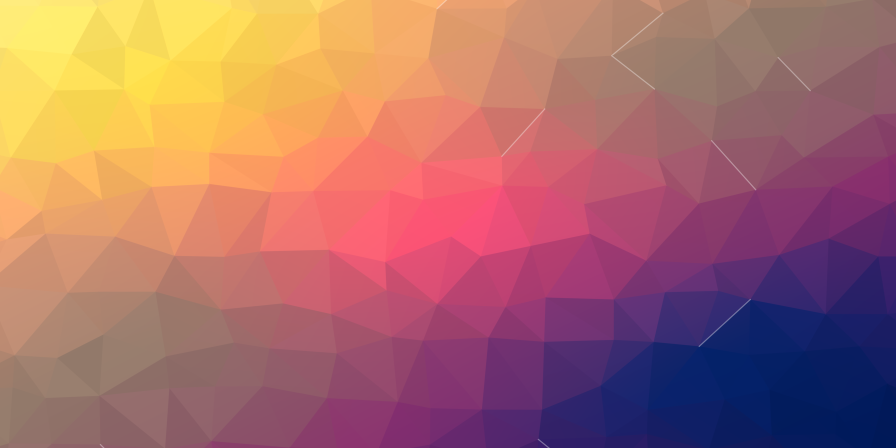
Give the GLSL for this background, as a WebGL 1 fragment shader.

```glsl
precision highp float;

// Low-poly backdrop: a jittered grid is split into triangular facets, each
// tinted by a diagonal sunset gradient (yellow, coral, magenta, navy) that
// fades to muted tones away from the diagonal. A few facets show pale seams.

uniform vec2 u_resolution;

const vec2 CANVAS = vec2(2.0, 1.0);       // canvas extent in working units
const vec2 DENSITY = vec2(8.2, 9.0);      // grid cells per unit
const float JITTER = 0.62;                // vertex wander, in cells
const float FACET_FLATNESS = 0.78;        // 1 = one flat tone per facet
const float TONE_VARIATION = 0.075;       // brightness range between facets
const float MUTED_REACH = 0.62;           // distance at which muted tones win
const float SEAM_WIDTH = 0.0016;
const float SEAM_CHANCE = 0.04;
const float SEAM_STRENGTH = 0.35;

const vec3 PALE_YELLOW = vec3(1.00, 0.92, 0.49);
const vec3 YELLOW = vec3(1.00, 0.87, 0.29);
const vec3 AMBER = vec3(1.00, 0.72, 0.33);
const vec3 CORAL = vec3(1.00, 0.50, 0.42);
const vec3 PINK = vec3(1.00, 0.32, 0.46);
const vec3 MAGENTA = vec3(0.61, 0.22, 0.45);
const vec3 VIOLET = vec3(0.33, 0.19, 0.46);
const vec3 NAVY = vec3(0.02, 0.14, 0.43);
const vec3 DEEP_NAVY = vec3(0.00, 0.10, 0.35);

const vec3 SAND = vec3(1.00, 0.82, 0.45);
const vec3 PEACH = vec3(0.97, 0.65, 0.45);
const vec3 CLAY = vec3(0.80, 0.57, 0.46);
const vec3 TAUPE = vec3(0.58, 0.48, 0.42);
const vec3 MAUVE = vec3(0.55, 0.35, 0.41);
const vec3 PLUM = vec3(0.53, 0.18, 0.42);
const vec3 INDIGO = vec3(0.28, 0.11, 0.41);

float hash(vec2 p) {
  vec3 q = fract(p.xyx * vec3(0.1031, 0.1030, 0.0973));
  q += dot(q, q.yzx + 33.33);
  return fract((q.x + q.y) * q.z);
}

float cross2(vec2 a, vec2 b) {
  return a.x * b.y - a.y * b.x;
}

// Fraction of the way from one gradient stop to the next
float between(float a, float b, float t) {
  return clamp((t - a) / (b - a), 0.0, 1.0);
}

// Vivid tones along the diagonal
vec3 vividRamp(float t) {
  vec3 c = mix(PALE_YELLOW, YELLOW, between(0.0, 0.18, t));
  c = mix(c, AMBER, between(0.18, 0.28, t));
  c = mix(c, CORAL, between(0.28, 0.38, t));
  c = mix(c, PINK, between(0.38, 0.50, t));
  c = mix(c, MAGENTA, between(0.50, 0.64, t));
  c = mix(c, VIOLET, between(0.64, 0.715, t));
  c = mix(c, NAVY, between(0.715, 0.79, t));
  return mix(c, DEEP_NAVY, between(0.79, 0.95, t));
}

// Muted tones towards the two side corners
vec3 mutedRamp(float t) {
  vec3 c = mix(SAND, PEACH, between(0.15, 0.24, t));
  c = mix(c, CLAY, between(0.24, 0.33, t));
  c = mix(c, TAUPE, between(0.33, 0.45, t));
  c = mix(c, MAUVE, between(0.47, 0.60, t));
  c = mix(c, PLUM, between(0.60, 0.69, t));
  return mix(c, INDIGO, between(0.69, 0.83, t));
}

vec3 gradient(vec2 p) {
  vec2 uv = p / CANVAS;
  float along = 0.5 * (uv.x + 1.0 - uv.y);
  float aside = abs(uv.x + uv.y - 1.0);
  return mix(vividRamp(along), mutedRamp(along), smoothstep(0.0, MUTED_REACH, aside));
}

vec2 vertex(vec2 id) {
  vec2 wander = vec2(hash(id + 17.0), hash(id + 59.0)) - 0.5;
  return (id + JITTER * wander) / DENSITY;
}

// Signed distance to the line through a and b
float edge(vec2 p, vec2 a, vec2 b) {
  return cross2(b - a, p - a) / length(b - a);
}

// Adds a facet as colour times coverage, with coverage in w
void addFacet(inout vec4 sum, vec2 p, vec2 a, vec2 b, vec2 c, float seed, float pixel) {
  float side = sign(cross2(b - a, c - a));
  float d = min(side * edge(p, a, b), min(side * edge(p, b, c), side * edge(p, c, a)));
  float cover = smoothstep(-0.7 * pixel, 0.7 * pixel, d);
  vec3 tone = gradient(mix(p, (a + b + c) / 3.0, FACET_FLATNESS));
  tone *= 1.0 + TONE_VARIATION * (seed - 0.5);
  sum += vec4(tone, 1.0) * cover;
}

float seam(vec2 p, vec2 a, vec2 b, float pixel) {
  vec2 ab = b - a;
  float d = length(p - a - ab * clamp(dot(p - a, ab) / dot(ab, ab), 0.0, 1.0));
  return 1.0 - smoothstep(0.0, SEAM_WIDTH + 0.5 * pixel, d);
}

void main() {
  vec2 p = gl_FragCoord.xy / u_resolution * CANVAS;
  float pixel = 1.0 / u_resolution.y;
  vec2 home = floor(p * DENSITY);
  vec4 sum = vec4(gradient(p), 1.0) * 0.001;
  float seams = 0.0;

  // Split each nearby cell along its shorter diagonal
  for (int j = -1; j <= 1; j++) {
    for (int i = -1; i <= 1; i++) {
      vec2 id = home + vec2(float(i), float(j));
      vec2 a = vertex(id), b = vertex(id + vec2(1.0, 0.0));
      vec2 c = vertex(id + 1.0), d = vertex(id + vec2(0.0, 1.0));
      bool rising = distance(a, c) < distance(b, d);
      vec2 from = rising ? a : b, to = rising ? c : d;
      addFacet(sum, p, from, to, rising ? b : c, hash(id + 101.0), pixel);
      addFacet(sum, p, from, to, rising ? d : a, hash(id + 211.0), pixel);
      float shown = step(hash(id + 307.0), SEAM_CHANCE);
      seams = max(seams, shown * seam(p, from, to, pixel));
    }
  }
  vec3 color = sum.rgb / sum.w;
  gl_FragColor = vec4(mix(color, vec3(1.0), SEAM_STRENGTH * seams), 1.0);
}
```
